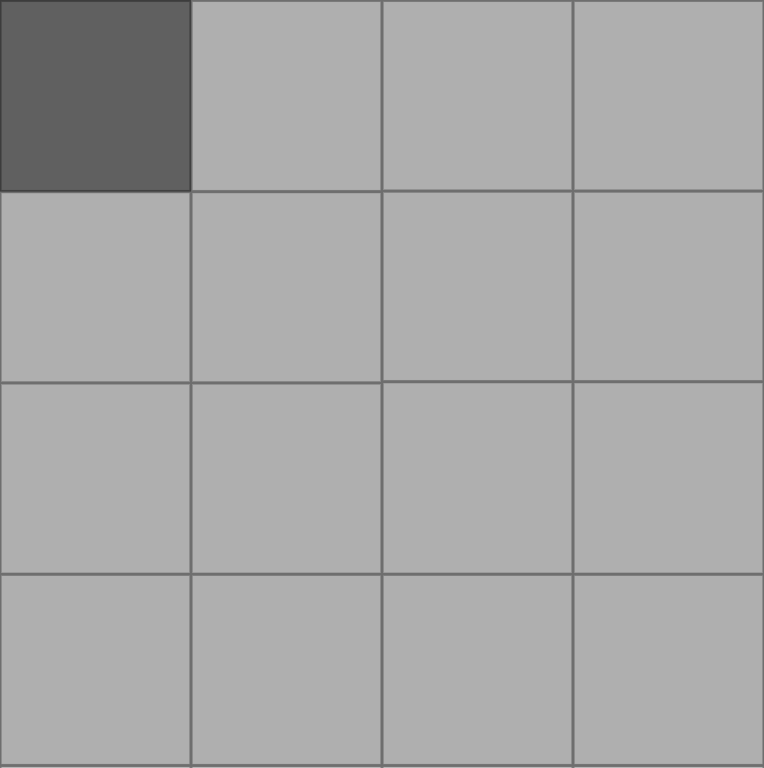
A Shadertoy shader for this pattern:

```glsl
// A four by four grid of pale grey tiles with soft dark seams and one dark corner tile.

// Coverage of a seam, by distance from its centre in canvas units
float seam(float dist) {
    float soft = max(0.001, 0.5 / iResolution.y);
    return 1.0 - smoothstep(0.002 - soft, 0.002 + soft, abs(dist));
}

// Signed distance to the nearest multiple of the tile size
float nearestSeam(float x, float size) {
    return x - size * round(x / size);
}

void mainImage(out vec4 fragColor, in vec2 fragCoord) {
    vec2 uv = fragCoord / iResolution.xy;
    vec2 tile = vec2(0.25, 0.2491);
    vec2 pos = vec2(uv.x, 1.0 - uv.y - 0.0004);

    // The upper middle seams sit a little higher in the right half
    float row = round(pos.y / tile.y);
    float rightHalf = step(0.5, uv.x);
    float lift = rightHalf * (row == 2.0 ? 0.0016 : row == 1.0 ? 0.0007 : 0.0);

    // Tile fill, dark in the top left corner
    vec2 edge = smoothstep(-0.001, 0.001, tile - pos);
    float shade = mix(0.686, 0.375, edge.x * edge.y);

    // Pale strip below the last row
    shade = mix(shade, 0.76, smoothstep(0.997, 0.999, pos.y));

    // Seams darken whatever lies beneath them
    float across = seam(nearestSeam(pos.x, tile.x));
    float down = seam(nearestSeam(pos.y + lift, tile.y));
    shade *= 1.0 - 0.37 * max(across, down);

    fragColor = vec4(vec3(shade), 1.0);
}
```
